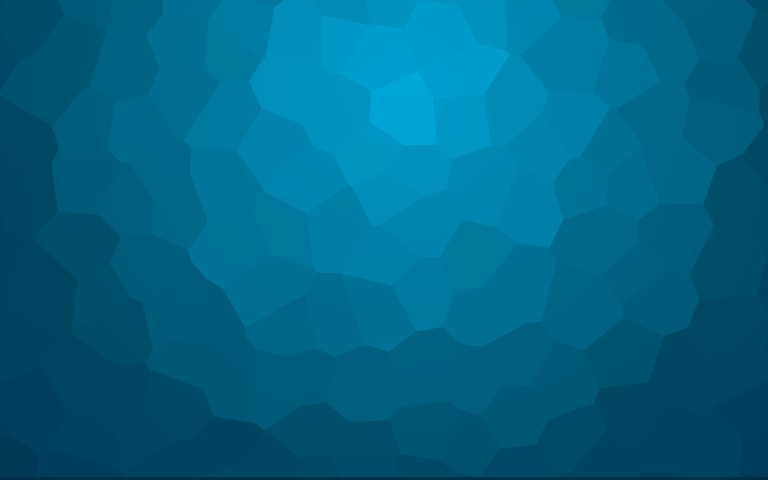
This background is drawn by a Shadertoy shader. Its source:

```glsl
// Blue crystal facets: flat Voronoi cells shaded by a radial glow near the top centre.

const float CELLS_PER_HEIGHT = 8.6;
const float JITTER = 0.86;             // how far sites stray from the lattice
const float LATTICE_ANGLE = 0.48;      // turns the rows away from the canvas axes
const float FACET_CONTRAST = 0.068;    // brightness spread between cells
const float INNER_GRADIENT = 0.12;     // share of smooth shading inside a cell
const vec2 GLOW_CENTRE = vec2(0.525, 0.82); // fraction of the canvas
const float MID_RADIUS = 0.82;         // in canvas heights
const float FAR_RADIUS = 1.15;
const vec3 GLOW_BLUE = vec3(0.000, 0.655, 0.845);
const vec3 MID_BLUE = vec3(0.000, 0.285, 0.393);
const vec3 DEEP_BLUE = vec3(0.000, 0.230, 0.345);
const vec3 BASE_LINE_BLUE = vec3(0.000, 0.185, 0.290);
const float BASE_LINE_HEIGHT = 0.006;

vec3 hash3(vec2 cell) {
    vec3 q = fract(cell.xyx * vec3(0.1031, 0.1030, 0.0973));
    q += dot(q, q.yxz + 33.33);
    return fract((q.xxy + q.yzz) * q.zyx);
}

mat2 rotation(float angle) {
    float c = cos(angle), s = sin(angle);
    return mat2(c, s, -s, c);
}

// Jittered site; every other row is shifted by half a cell.
vec2 sitePosition(vec2 cell) {
    float stagger = 0.5 * mod(cell.y, 2.0);
    return cell + vec2(0.25 + stagger, 0.5) + JITTER * (hash3(cell).xy - 0.5);
}

// Radial gradient; p is in canvas heights.
vec3 glow(vec2 p, vec2 centre) {
    float r = distance(p, centre);
    vec3 inner = mix(GLOW_BLUE, MID_BLUE, clamp(r / MID_RADIUS, 0.0, 1.0));
    float depth = clamp((r - MID_RADIUS) / (FAR_RADIUS - MID_RADIUS), 0.0, 1.0);
    return mix(inner, DEEP_BLUE, depth);
}

vec3 facetColour(vec2 cell, vec2 p, vec2 centre) {
    vec2 site = rotation(-LATTICE_ANGLE) * sitePosition(cell) / CELLS_PER_HEIGHT;
    float shade = 1.0 + FACET_CONTRAST * (hash3(cell).z - 0.5);
    return shade * glow(mix(site, p, INNER_GRADIENT), centre);
}

void mainImage(out vec4 fragColor, in vec2 fragCoord) {
    vec2 p = fragCoord / iResolution.y;
    vec2 centre = GLOW_CENTRE * vec2(iResolution.x / iResolution.y, 1.0);
    float pixel = 1.0 / iResolution.y;

    // Find the two nearest sites
    vec2 g = rotation(LATTICE_ANGLE) * p * CELLS_PER_HEIGHT;
    vec2 home = floor(g);
    vec2 nearCell = home, nextCell = home;
    float nearDist = 1e5, nextDist = 1e5;
    for (int j = -2; j <= 2; j++) {
        for (int i = -2; i <= 2; i++) {
            vec2 cell = home + vec2(i, j);
            vec2 offset = sitePosition(cell) - g;
            float d = dot(offset, offset);
            if (d < nearDist) {
                nextDist = nearDist;
                nextCell = nearCell;
                nearDist = d;
                nearCell = cell;
            } else if (d < nextDist) {
                nextDist = d;
                nextCell = cell;
            }
        }
    }

    // Distance to the shared edge gives a smooth seam
    float span = distance(sitePosition(nearCell), sitePosition(nextCell));
    float edge = (nextDist - nearDist) / (2.0 * span * CELLS_PER_HEIGHT);
    float coverage = clamp(0.5 + edge / pixel, 0.0, 1.0);
    vec3 colour = mix(facetColour(nextCell, p, centre),
                      facetColour(nearCell, p, centre), coverage);

    // Thin dark line along the bottom
    float line = clamp(0.5 + (BASE_LINE_HEIGHT - p.y) / pixel, 0.0, 1.0);
    colour = mix(colour, BASE_LINE_BLUE, line);

    fragColor = vec4(colour, 1.0);
}
```
